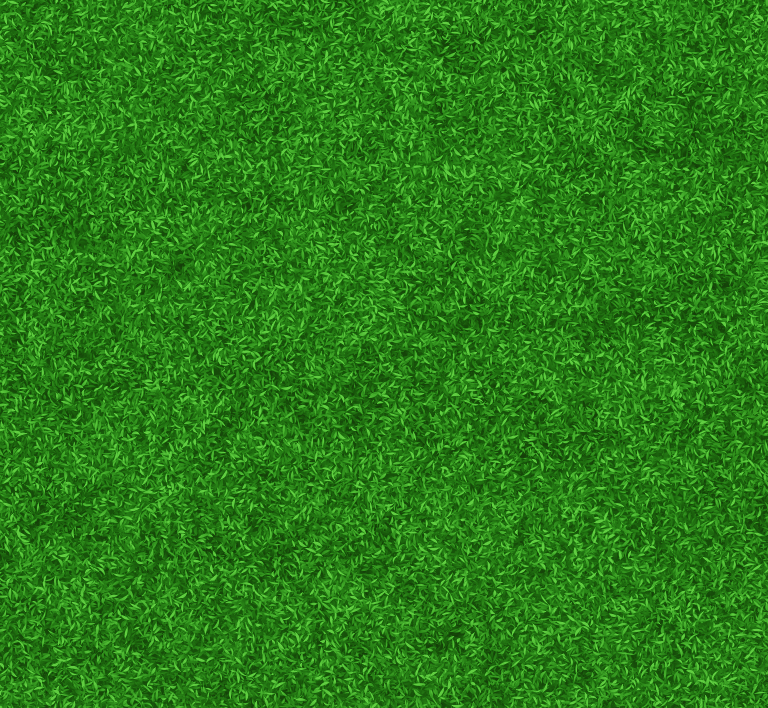
A WebGL 1 fragment shader for this texture:

```glsl
precision highp float;
// Dense short turf seen from above: stacked layers of tiny curved blades,
// each layer a rotated jittered grid painted over the last, with soft shadows
// between blades and a green ramp that turns tone into colour.

uniform vec2 u_resolution;

vec4 hash4(vec3 p) {
  vec4 q = fract(vec4(p.xyzx) * vec4(0.1031, 0.1030, 0.0973, 0.1099));
  q += dot(q, q.wzxy + 33.33);
  return fract((q.xxyz + q.yzzw) * q.zywx);
}

mat2 rotation(float angle) {
  float c = cos(angle), s = sin(angle);
  return mat2(c, -s, s, c);
}

float valueNoise(vec2 p) {
  vec2 cell = floor(p), f = fract(p);
  f = f * f * (3.0 - 2.0 * f);
  float a = hash4(vec3(cell, 71.0)).x;
  float b = hash4(vec3(cell + vec2(1.0, 0.0), 71.0)).x;
  float c = hash4(vec3(cell + vec2(0.0, 1.0), 71.0)).x;
  float d = hash4(vec3(cell + 1.0, 71.0)).x;
  return mix(mix(a, b, f.x), mix(c, d, f.x), f.y);
}

// Paints one blade and its shadow over the tone; p is relative to its centre.
float paintBlade(float tone, vec2 p, vec4 shape, vec4 look, float height, float pixel) {
  p = rotation(6.2832 * shape.z) * p;
  float along = p.x / mix(0.004, 0.009, shape.w);
  float bend = (look.y - 0.5) * 0.005;
  float across = abs(p.y - bend * (along * along - 0.4));
  float width = mix(0.0011, 0.0021, look.z) * (1.0 - along * along);

  float shadow = clamp(0.5 + (width + 0.0016 - across) / 0.0035, 0.0, 1.0);
  shadow *= 1.0 - smoothstep(0.8, 1.3, abs(along));
  tone *= 1.0 - 0.26 * shadow;

  float bladeTone = 0.26 + 0.48 * height + (look.x - 0.5) * 1.05;
  bladeTone += 0.15 * clamp(along, -1.0, 1.0);
  float cover = clamp(0.5 + (width - across) / pixel, 0.0, 1.0);
  return mix(tone, bladeTone, cover);
}

// Grass green from deep shade (0) to sunlit tip (1).
vec3 grassColour(float t) {
  return vec3(0.09 + 0.08 * t + 0.15 * t * t,
              0.31 + 0.43 * t,
              0.04 + 0.05 * t + 0.12 * t * t);
}

void main() {
  vec2 uv = gl_FragCoord.xy / u_resolution.y;
  float pixel = 1.0 / u_resolution.y;
  float cellSize = 0.012;
  float tone = 0.0;

  // Layers from the soil up to the top blades
  for (int layer = 0; layer < 10; layer++) {
    float level = float(layer);
    vec2 p = rotation(level * 1.1 + 0.3) * uv + level * vec2(0.137, 0.071);
    vec2 home = floor(p / cellSize);
    for (int j = -1; j <= 1; j++) {
      for (int i = -1; i <= 1; i++) {
        vec2 cell = home + vec2(float(i), float(j));
        vec4 shape = hash4(vec3(cell, level + 3.0));
        vec4 look = hash4(vec3(cell, level + 41.0));
        vec2 centre = (cell + shape.xy) * cellSize;
        tone = paintBlade(tone, p - centre, shape, look, level / 9.0, pixel);
      }
    }
  }

  // Uneven tufts and faint broad patches
  tone += 0.24 * (valueNoise(uv * 42.0) - 0.5);
  tone += 0.10 * (valueNoise(uv * 11.0 + 5.0) - 0.5);

  gl_FragColor = vec4(grassColour(clamp(tone, -0.15, 1.15)), 1.0);
}
```
